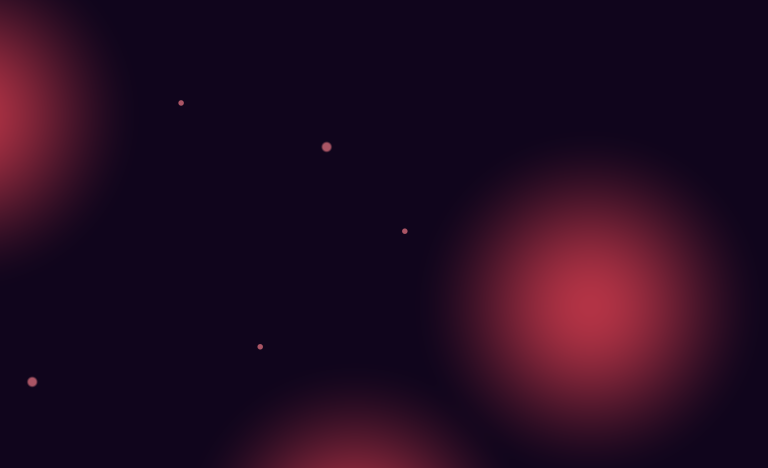
Reproduce this background procedurally as a Shadertoy shader.

```glsl
// Soft crimson glows and small rosy dots on a deep violet night.

#define NIGHT        vec3(0.063, 0.020, 0.110)
#define CRIMSON      vec3(0.700, 0.200, 0.270)
#define ROSE         vec3(0.670, 0.335, 0.395)
#define GLOW_RADIUS  0.385
#define SMALL_DOT    0.0058
#define LARGE_DOT    0.0100
#define LARGE_BLUR   0.0030

// Centres in units of the canvas height
const vec2 GLOWS[3] = vec2[3](
    vec2(1.261, 0.346), vec2(-0.077, 0.754), vec2(0.759, -0.150));

// Centre in xy; z is 0 for a crisp small dot, 1 for a soft large one
const vec3 DOTS[5] = vec3[5](
    vec3(0.387, 0.780, 0.0), vec3(0.698, 0.686, 1.0),
    vec3(0.865, 0.506, 0.0), vec3(0.556, 0.259, 0.0),
    vec3(0.069, 0.184, 1.0));

// Smooth falloff from 1 at the centre to 0 at the rim
float glow(vec2 p, vec2 centre) {
    return 1.0 - smoothstep(0.0, GLOW_RADIUS, distance(p, centre));
}

// Disc coverage with an edge of the given half width
float disc(vec2 p, vec2 centre, float radius, float blur) {
    return 1.0 - smoothstep(radius - blur, radius + blur, distance(p, centre));
}

void mainImage(out vec4 fragColor, in vec2 fragCoord) {
    vec2 p = fragCoord / iResolution.y;
    float pixel = 1.0 / iResolution.y;

    // Glows add up where they overlap
    float light = 0.0;
    for (int i = 0; i < 3; i++) {
        light += glow(p, GLOWS[i]);
    }
    vec3 color = mix(NIGHT, CRIMSON, min(light, 1.0));

    // Scattered dots
    for (int i = 0; i < 5; i++) {
        float radius = mix(SMALL_DOT, LARGE_DOT, DOTS[i].z);
        float blur = max(0.7 * pixel, LARGE_BLUR * DOTS[i].z);
        color = mix(color, ROSE, disc(p, DOTS[i].xy, radius, blur));
    }

    fragColor = vec4(color, 1.0);
}
```
